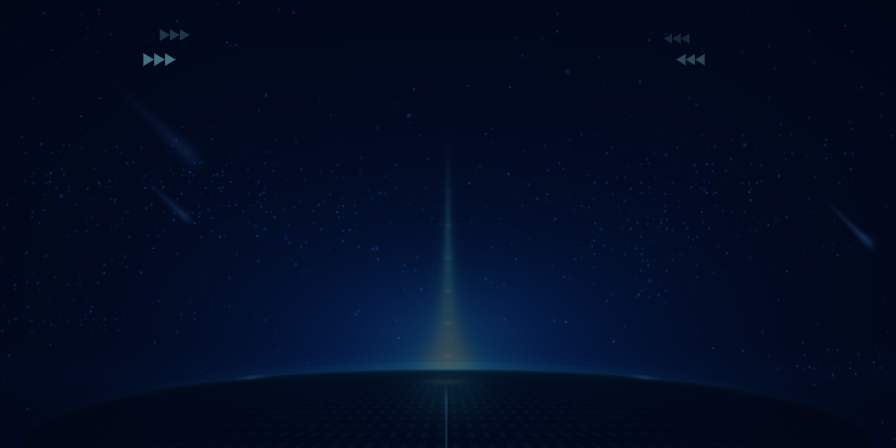
This background is drawn by a Shadertoy shader. Its source:

```glsl
// Night sky over a dark curved horizon, with a tall light beam at its centre.
// Glows are Gaussian falloffs, the ground is an ellipse with a perspective dot
// grid, and stars are hashed cells weighted by soft clusters.

#define SKY_COLOR vec3(.006, .036, .120)
#define BLUE_GLOW vec3(.008, .064, .155)
#define TEAL_GLOW vec3(.030, .135, .115)
#define BEAM_COLOR vec3(.080, .255, .340)
#define FOOT_COLOR vec3(.235, .285, .325)
#define WARM_COLOR vec3(.160, .100, .060)
#define STAR_COLOR vec3(.060, .190, .310)
#define ARROW_COLOR vec3(.310, .520, .580)
#define DOME_CENTER vec2(0., .005)
#define DOME_RADII vec2(.95, .172)
#define STAR_GAIN .85

// Stars gather around these spots: centre xy, radii zw
const vec4 clusters[8] = vec4[8](
    vec4(-.20, .53, .20, .08), vec4(-.50, .57, .22, .11),
    vec4(-.85, .31, .28, .06), vec4(-.80, .58, .20, .08),
    vec4(.45, .43, .16, .09), vec4(.84, .46, .08, .035),
    vec4(.85, .18, .10, .04), vec4(.48, .59, .28, .10));

float hash(vec2 p) {
    vec3 q = fract(p.xyx * vec3(.1031, .1030, .0973));
    q += dot(q, q.yzx + 33.33);
    return fract((q.x + q.y) * q.z);
}

float bell(vec2 p) { return exp(-dot(p, p)); }

float starDensity(vec2 p) {
    float density = .03;
    for (int i = 0; i < 8; i++)
        density += .36 * bell((p - clusters[i].xy) / clusters[i].zw);
    return min(density, .55);
}

vec3 starLayer(vec2 p, float scale, float radius, float density, float seed) {
    vec2 cell = floor(p * scale) + seed;
    vec2 center = .25 + .5 * vec2(hash(cell + 17.), hash(cell + 53.));
    float dist = length(fract(p * scale) - center) / scale;
    float lit = step(hash(cell), density) * pow(hash(cell + 91.), 2.);
    vec3 tint = mix(vec3(.35, .55, 1.), vec3(.9, 1.1, .9), hash(cell + 71.));
    return STAR_COLOR * tint * lit * exp(-dist * dist / (radius * radius));
}

// Streak from its head along the tail vector, thinning as it fades
float meteor(vec2 p, vec2 head, vec2 tail, float width) {
    float len = length(tail);
    vec2 dir = tail / len;
    vec2 q = p - head;
    float along = dot(q, dir) / len;
    float across = dot(q, vec2(-dir.y, dir.x));
    float w = width * mix(1., .25, clamp(along, 0., 1.));
    float fade = smoothstep(-.12, .12, along) * pow(clamp(1. - along, 0., 1.), 1.6);
    return fade * exp(-across * across / (w * w));
}

// Three triangles in a row; way is +1 for right, -1 for left
float arrows(vec2 p, vec2 start, float way, float pitch) {
    vec2 q = vec2((p.x - start.x) * way, abs(p.y - start.y));
    float index = clamp(floor(q.x / pitch), 0., 2.);
    float x = q.x - index * pitch;
    // Left-pointing rows start at their outer base edge
    float edge = max(-x, q.y + .6 * x - .6 * pitch);
    float px = 1. / iResolution.y;
    return smoothstep(px, -px, edge);
}

void mainImage(out vec4 fragColor, in vec2 fragCoord) {
    vec2 p = (fragCoord - vec2(.5 * iResolution.x, 0.)) / iResolution.y;
    float px = 1. / iResolution.y;

    // Signed distance to the dome rim
    vec2 q = p - DOME_CENTER;
    float r = length(q / DOME_RADII);
    float rim = (r - 1.) * r / max(length(q / (DOME_RADII * DOME_RADII)), .001);
    float sky = smoothstep(-.008, .006, rim);

    // Sky and broad glows
    vec3 color = SKY_COLOR * mix(1., .85, smoothstep(.4, 1.1, abs(p.x)));
    color *= mix(1., .88, smoothstep(.6, 1., p.y));
    color += BLUE_GLOW * bell((p - vec2(0., .22)) / vec2(.46, .24)) * mix(.25, 1., sky);
    color += BLUE_GLOW * .12 * bell((p - vec2(0., .42)) / vec2(.75, .35)) * sky;
    color += BLUE_GLOW * .2 * bell((p - vec2(0., .165)) / vec2(1., .04)) * sky;
    color += TEAL_GLOW * .55 * bell((p - vec2(0., .22)) / vec2(.17, .14)) * sky;

    // Stars
    float density = starDensity(p);
    vec3 stars = starLayer(p, 75., .0024, density, 3.);
    stars += starLayer(p, 48., .0027, density * .7, 211.);
    stars += starLayer(p, 17., .0042, .08 * smoothstep(.95, .7, p.y), 407.);
    color += stars * STAR_GAIN * sky;

    // Meteors
    float streaks = .6 * meteor(p, vec2(-.565, .642), vec2(-.21, .20), .017);
    streaks += .9 * meteor(p, vec2(-.580, .510), vec2(-.12, .11), .009);
    streaks += 1.2 * meteor(p, vec2(.943, .455), vec2(-.13, .125), .009);
    color += vec3(.07, .13, .19) * streaks;

    // Beam with a halo, a grey foot and evenly spaced knots
    float rise = max(p.y - .18, 0.);
    float width = .004 + .055 * exp(-rise / .11);
    float beam = smoothstep(.73, .40, p.y) * sky;
    float core = exp(-p.x * p.x / (width * width));
    float halo = bell(vec2(p.x / (2.2 * width), 0.));
    color = mix(color, BEAM_COLOR, beam * (.45 * core + .30 * halo));
    color = mix(color, FOOT_COLOR, .85 * beam * core * exp(-rise * rise / .018));
    float knot = (fract((p.y - .315) / .073) - .5) * .073;
    color += WARM_COLOR * .4 * beam * bell(vec2(p.x / .008, knot / .004));

    // Rim light, faint outer arcs and two glints
    float spread = bell(vec2(p.x / .42, 0.));
    color += TEAL_GLOW * spread * (.35 * exp(-abs(rim) / .006) + .25 * exp(-abs(rim) / .025));
    float arcs = .5 + .5 * cos(rim * 520.);
    color += TEAL_GLOW * .2 * arcs * spread * smoothstep(.04, .0, rim) * sky;
    color += vec3(.02, .07, .09) * .3 * exp(-abs(rim) / .008) * smoothstep(1., .6, abs(p.x));
    vec2 glint = vec2(abs(p.x) - .44, p.y - .157 + .12 * (abs(p.x) - .44));
    color += vec3(.06, .13, .14) * .8 * bell(glint / vec2(.028, .004));

    // Ground dots in perspective, reflection and centre line
    color *= mix(.80, 1., sky);
    float depth = 1. / max(.24 - p.y, .04);
    vec2 grid = fract(vec2(p.x * 6., 2.) * depth) - .5;
    float dots = smoothstep(.34, .12, length(grid)) * smoothstep(.165, .11, p.y);
    color += vec3(.012, .05, .06) * .55 * dots * (1. - sky) * bell(vec2(p.x / .55, 0.));
    color += TEAL_GLOW * .55 * bell((p - vec2(0., .13)) / vec2(.09, .06)) * (1. - sky);
    color += WARM_COLOR * .5 * bell((p - vec2(-.005, .148)) / vec2(.045, .006));
    float line = smoothstep(.0025 + px, .001, abs(p.x + .004)) * smoothstep(.15, .10, p.y);
    color += vec3(.09, .16, .18) * .7 * line;

    // Arrow rows
    float marks = .36 * arrows(p, vec2(-.643, .922), 1., .0220);
    marks += .85 * arrows(p, vec2(-.680, .867), 1., .0240);
    marks += .25 * arrows(p, vec2(.539, .914), -1., .0190);
    marks += .50 * arrows(p, vec2(.573, .867), -1., .0212);
    fragColor = vec4(mix(color, ARROW_COLOR, marks), 1.);
}
```
